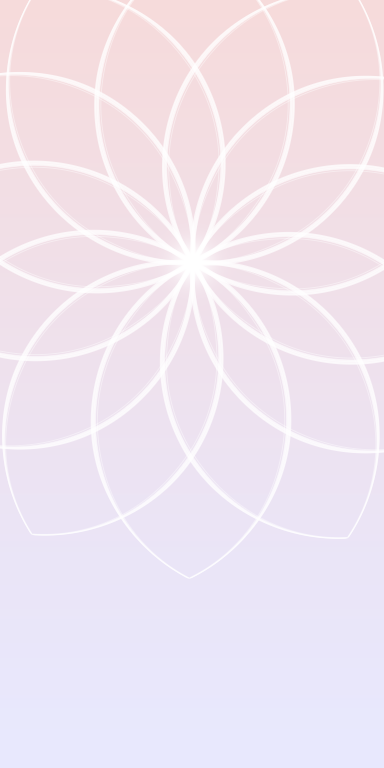
Write a Shadertoy shader that draws this background.

```glsl
#define PETALS 12
#define STRANDS 4
#define CENTRE vec2(0.502, 0.658)
#define PETAL_LENGTH 0.823
#define PETAL_HALF_WIDTH 0.255
#define TILT -0.011
#define STRAND_GAP 0.0046
#define BAND_HALF_WIDTH 0.0062
#define HAIR_HALF_WIDTH 0.0012
#define GLOW_RADIUS 0.055

const float TAU = 6.2831853;
const vec3 ROSE = vec3(0.965, 0.857, 0.857);
const vec3 LILAC = vec3(0.918, 0.897, 0.968);
const vec3 PERIWINKLE = vec3(0.910, 0.910, 0.992);

// Share of a pixel covered by a line, also when thinner than the pixel
float lineCover(float dist, float halfWidth, float pixel) {
    vec2 edges = vec2(dist + halfWidth, dist - halfWidth) / pixel + 0.5;
    edges = clamp(edges, 0.0, 1.0);
    return edges.x - edges.y;
}

// Outline of one petal: two mirrored arcs from the origin to a tip on +x
float petalCover(vec2 q, float pixel) {
    float halfLength = 0.5 * PETAL_LENGTH;
    float radius = (halfLength * halfLength + PETAL_HALF_WIDTH * PETAL_HALF_WIDTH)
                 / (2.0 * PETAL_HALF_WIDTH);
    vec2 arcCentre = vec2(halfLength, PETAL_HALF_WIDTH - radius);
    float dist = length(vec2(q.x, abs(q.y)) - arcCentre) - radius;

    // Strokes gather at the heart and thin out toward the tip
    float along = clamp(q.x / PETAL_LENGTH, 0.0, 1.0);
    float taper = 1.0 - 0.85 * smoothstep(0.55, 1.0, along);
    float spread = taper * smoothstep(-0.05, 0.2, along);
    float inside = smoothstep(-pixel, pixel, q.x)
                 * (1.0 - smoothstep(-pixel, pixel, q.x - PETAL_LENGTH));

    // One broad band with fine hairs beside it
    float clear = 1.0 - 0.72 * lineCover(dist, BAND_HALF_WIDTH * taper, pixel);
    for (int i = 0; i < STRANDS; i++) {
        float offset = (float(i) - 2.4) * STRAND_GAP * spread;
        clear *= 1.0 - 0.42 * lineCover(dist - offset, HAIR_HALF_WIDTH, pixel);
    }
    return (1.0 - clear) * inside;
}

void mainImage(out vec4 fragColor, in vec2 fragCoord) {
    float pixel = 1.0 / iResolution.x;
    float height = fragCoord.y / iResolution.y;
    vec2 p = (fragCoord - CENTRE * iResolution.xy) * pixel;

    // Vertical wash
    vec3 colour = mix(LILAC, ROSE, smoothstep(0.0, 1.0, 0.12 + 0.88 * (height - 0.27) / 0.73));
    colour = mix(LILAC, ROSE, clamp((height - 0.27) / 0.73, 0.0, 1.0));
    colour = mix(PERIWINKLE, colour, smoothstep(0.0, 0.3, height));

    // Ring of overlapping petals
    float clear = 1.0;
    for (int k = 0; k < PETALS; k++) {
        float angle = TAU * float(k) / float(PETALS) + TILT;
        vec2 axis = vec2(cos(angle), sin(angle));
        vec2 q = vec2(dot(p, axis), dot(p, vec2(-axis.y, axis.x)));
        clear *= 1.0 - petalCover(q, pixel);
    }

    // Bright heart
    clear *= 1.0 - exp(-dot(p, p) / (GLOW_RADIUS * GLOW_RADIUS));

    fragColor = vec4(mix(vec3(1.0), colour, clear), 1.0);
}
```
